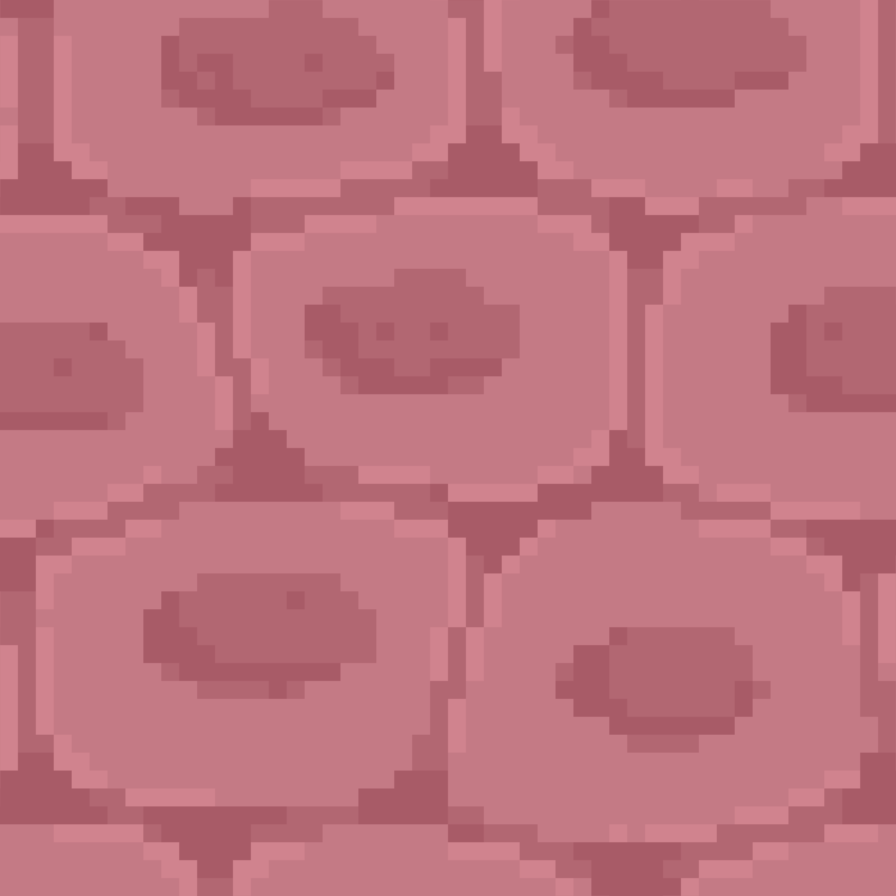
This pattern is drawn by a three.js fragment shader. Its source:

```glsl
varying vec2 vUv;

const float BLOCKS = 50.0;          // mosaic blocks across the canvas
const vec2 GRID = vec2(2.0, 3.0);   // tissue cells across and up

const vec3 BODY = vec3(0.770, 0.478, 0.522);
const vec3 RIM = vec3(0.815, 0.513, 0.555);
const vec3 SHADE = vec3(0.698, 0.402, 0.446);
const vec3 DEEP = vec3(0.660, 0.358, 0.405);

vec2 hash2(vec2 p) {
  vec3 h = fract(vec3(p.xyx) * vec3(0.1031, 0.1030, 0.0973));
  h += dot(h, h.yzx + 33.33);
  return fract((h.xx + h.yz) * h.zy);
}

float valueNoise(vec2 p) {
  vec2 i = floor(p);
  vec2 f = fract(p);
  f = f * f * (3.0 - 2.0 * f);
  float low = mix(hash2(i).x, hash2(i + vec2(1.0, 0.0)).x, f.x);
  float high = mix(hash2(i + vec2(0.0, 1.0)).x, hash2(i + 1.0).x, f.x);
  return mix(low, high, f.y);
}

// Jittered cell centre in grid units, odd rows shifted by half a cell
vec2 cellCentre(vec2 id) {
  float stagger = 0.5 * mod(id.y, 2.0);
  vec2 jitter = (hash2(id + 17.0) - 0.5) * vec2(0.26, 0.3);
  return id + 0.5 + jitter - vec2(stagger, 0.0);
}

vec2 nearestCell(vec2 q) {
  vec2 best = vec2(0.0);
  float bestDist = 100.0;
  for (int j = -2; j <= 2; j++) {
    for (int i = -2; i <= 2; i++) {
      vec2 id = floor(q) + vec2(float(i), float(j));
      vec2 r = cellCentre(id) - q;
      float dist = dot(r, r);
      if (dist < bestDist) {
        bestDist = dist;
        best = id;
      }
    }
  }
  return best;
}

// Distance to the cell border in canvas units: x exact, y with rounded corners
vec2 borderDistance(vec2 q, vec2 centre, float rounding) {
  float hard = 1.0;
  float sum = 0.0;
  for (int j = -2; j <= 2; j++) {
    for (int i = -2; i <= 2; i++) {
      vec2 other = cellCentre(floor(q) + vec2(float(i), float(j)));
      vec2 gap = other - centre;
      if (dot(gap, gap) > 0.001) {
        vec2 n = normalize(gap);
        float d = dot(0.5 * (centre + other) - q, n) / length(n * GRID);
        hard = min(hard, d);
        sum += exp(-d / rounding);
      }
    }
  }
  return vec2(hard, -rounding * log(sum));
}

// Oval nucleus with a deep crescent on its lower left and a few specks
vec3 addNucleus(vec3 colour, vec2 v, vec2 size, float wobble, float speck) {
  float oval = length(v / size) + wobble;
  float lit = length((v - vec2(0.025, 0.018)) / size) + wobble;
  if (oval > 1.0) return colour;
  bool crescent = oval < 0.94 && lit > 0.86;
  return crescent || speck > 0.95 ? DEEP : SHADE;
}

vec3 blockColour(vec2 block) {
  vec2 p = (block + 0.5) / BLOCKS;
  vec2 q = p * GRID - vec2(0.0, 0.25);
  vec2 id = nearestCell(q);
  vec2 centre = cellCentre(id);
  vec2 border = borderDistance(q, centre, 0.026);

  // Walls, deeper where several cells meet, with a broken light rim inside
  float halfWall = 0.008 + 0.008 * valueNoise(p * 5.0 + 3.0);
  if (border.y < halfWall) {
    return border.x - border.y > 0.006 ? DEEP : SHADE;
  }
  bool rim = border.y < halfWall + 0.017 && valueNoise(p * 9.0 + 40.0) < 0.66;
  vec3 colour = rim ? RIM : BODY;

  vec2 size = vec2(mix(0.112, 0.142, hash2(id + 5.0).x), 0.068);
  float wobble = 0.2 * (valueNoise(p * 18.0) - 0.5);
  return addNucleus(colour, (q - centre) / GRID, size, wobble, hash2(block + 9.0).y);
}

void main() {
  // Blend neighbouring blocks over a thin seam
  vec2 g = vUv * BLOCKS - 0.5;
  vec2 b = floor(g);
  vec2 w = smoothstep(0.45, 0.55, fract(g));
  vec3 low = mix(blockColour(b), blockColour(b + vec2(1.0, 0.0)), w.x);
  vec3 high = mix(blockColour(b + vec2(0.0, 1.0)), blockColour(b + 1.0), w.x);
  gl_FragColor = vec4(mix(low, high, w.y), 1.0);
}
```
